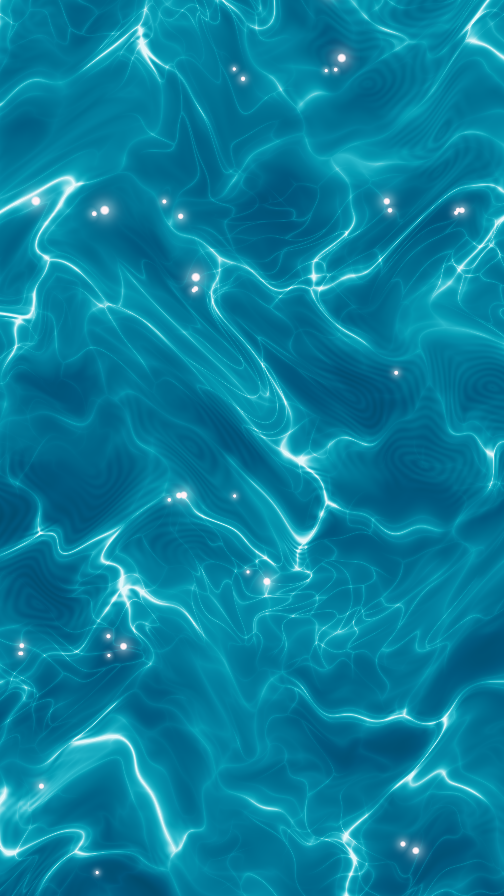
Reproduce this texture procedurally as a Shadertoy shader.

```glsl
// Sunlit pool water: a broken caustic net over teal folds, with sun glints.
// Warped cellular noise gives the net and its filaments, layered sines give
// the silky depth; all of it adds up to one tone that runs through a ramp.

const vec2  NET_CELLS      = vec2(3.8, 4.6); // net cells per canvas width
const float NET_WARP       = 0.43;
const float LINE_WIDTH     = 0.045;
const float LINE_GAIN      = 4.2;
const float TWIN_GAIN      = 1.5;
const float FILAMENT_SCALE = 1.9;
const float FILAMENT_WIDTH = 0.055;
const float FILAMENT_GAIN  = 2.1;
const float BASE_TONE      = 0.28;
const float SILK_GAIN      = 1.25;
const float FOLD_GAIN      = 0.85;
const float WISP_GAIN      = 0.75;
const float GLOW_GAIN      = 1.1;
const float RIPPLE_GAIN    = 0.25;
const float GLINT_CELLS    = 7.0;
const float GLINT_SHARE    = 0.17;
const vec3  GLINT_COLOR    = vec3(1.0, 0.95, 0.97);

const vec3 WATER[7] = vec3[7](
    vec3(0.00, 0.35, 0.50), vec3(0.00, 0.44, 0.57), vec3(0.01, 0.52, 0.64),
    vec3(0.02, 0.62, 0.71), vec3(0.18, 0.74, 0.81), vec3(0.60, 0.88, 0.91),
    vec3(0.88, 0.97, 0.98));

vec2 hash2(vec2 c) {
    vec3 q = fract(c.xyx * vec3(0.1031, 0.1030, 0.0973));
    q += dot(q, q.yzx + 33.33);
    return fract((q.xx + q.yz) * q.zy);
}

// Bends the plane with sines of rising frequency.
vec2 warp(vec2 p, float amount) {
    float f = 5.0;
    for (int i = 1; i <= 5; i++) {
        p += amount * sin(p.yx * f + vec2(1.3, 4.1) * float(i)) / f;
        f *= 1.9;
    }
    return p;
}

// Smooth layered sines, roughly -1 to 1.
float silk(vec2 p) {
    const mat2 turn = mat2(0.8, 0.6, -0.6, 0.8);
    float sum = 0.0, amp = 0.5;
    for (int i = 0; i < 5; i++) {
        p = turn * p * 1.7 + 1.7;
        sum += amp * sin(p.x + 1.5 * sin(p.y));
        amp *= 0.62;
    }
    return sum;
}

// Thin bright crests where the silk crosses zero.
float crest(vec2 p, float sharpness) {
    return pow(1.0 - min(abs(silk(p)), 1.0), sharpness);
}

// Distances to the three nearest cell points, in order.
vec3 cellular(vec2 p) {
    vec2 cell = floor(p);
    vec3 near = vec3(9.0);
    for (int y = -1; y <= 1; y++)
    for (int x = -1; x <= 1; x++) {
        vec2 c = cell + vec2(x, y);
        float d = length(c + 0.08 + 0.84 * hash2(c + 40.0) - p);
        if (d < near.x) near = vec3(d, near.xy);
        else if (d < near.y) near = vec3(near.x, d, near.y);
        else near.z = min(near.z, d);
    }
    return near;
}

// Sharp core with a long soft tail, as focused light has.
float caustic(float d, float width) {
    return pow(width / (d + width), 1.5);
}

// Small clusters of round, slightly blooming sun spots.
float glints(vec2 p) {
    vec2 cell = floor(p), q = fract(p);
    float light = 0.0;
    if (hash2(cell + 91.0).x > GLINT_SHARE) return light;
    vec2 center = 0.35 + 0.3 * hash2(cell + 17.0);
    float count = 1.0 + floor(3.0 * hash2(cell + 63.0).y);
    for (float k = 0.0; k < count; k++) {
        vec2 rnd = hash2(cell + 7.0 * k + 5.0);
        float radius = mix(0.025, 0.09, rnd.x * rnd.y);
        float d = length(q - center - 0.3 * (rnd - 0.5));
        float bloom = 0.45 * exp(-d * d / (5.0 * radius * radius));
        light = max(light, max(bloom, smoothstep(1.35, 0.55, d / radius)));
    }
    return light;
}

vec3 waterColor(float tone) {
    vec3 color = WATER[0] * (1.0 + 0.15 * clamp(tone, -1.5, 0.0));
    for (int i = 1; i < 7; i++)
        color = mix(color, WATER[i], clamp(tone - float(i - 1), 0.0, 1.0));
    return color;
}

void mainImage(out vec4 fragColor, in vec2 fragCoord) {
    vec2 p = fragCoord / iResolution.x;
    vec2 bent = warp(p, NET_WARP);

    // Silky depth: broad shade, bright folds and fine wisps
    float shade = silk(bent * vec2(3.5, 5.5));
    float tone = BASE_TONE + SILK_GAIN * shade;
    tone += FOLD_GAIN * crest(bent * vec2(3.0, 5.0) + 8.0, 5.0);
    float wispy = smoothstep(-0.5, 0.6, silk(p * 3.0 + 31.0));
    tone += WISP_GAIN * wispy * crest(bent * vec2(6.0, 11.0) + 4.0, 4.0);

    // Main net: lines that fade in and out, twin strands, halo and knots
    vec3 net = cellular(bent * NET_CELLS);
    float edge = net.y - net.x;
    float strength = smoothstep(-0.5, 0.6, silk(p * 5.0 + 3.0));
    float knot = smoothstep(0.28, 0.0, net.z - net.x);
    float twin = abs(edge - 0.16 - 0.12 * shade);
    tone += LINE_GAIN * mix(0.15, 1.0, strength) * caustic(edge, LINE_WIDTH);
    tone += TWIN_GAIN * strength * caustic(twin, 0.04);
    tone += GLOW_GAIN * exp(-4.5 * edge);
    tone += 1.8 * knot * strength * (0.5 + 0.5 * sin(25.0 * shade));

    // Two finer sets of filaments, each in its own patches
    for (float i = 0.0; i < 2.0; i++) {
        vec2 q = warp(bent + 2.3 + 1.9 * i, 0.45) * NET_CELLS;
        vec3 fine = cellular(q * FILAMENT_SCALE * (1.0 + 0.6 * i));
        float patchy = smoothstep(-0.1, 0.7, silk(p * 4.0 + 11.0 + 9.0 * i));
        tone += FILAMENT_GAIN * patchy * caustic(fine.y - fine.x, FILAMENT_WIDTH);
    }

    // Ripple rings
    float rings = smoothstep(0.2, 0.7, silk(p * 2.5 + 20.0));
    tone += RIPPLE_GAIN * rings * sin(80.0 * net.x);

    vec3 color = mix(waterColor(tone), GLINT_COLOR, glints(p * GLINT_CELLS));
    fragColor = vec4(color, 1.0);
}
```
